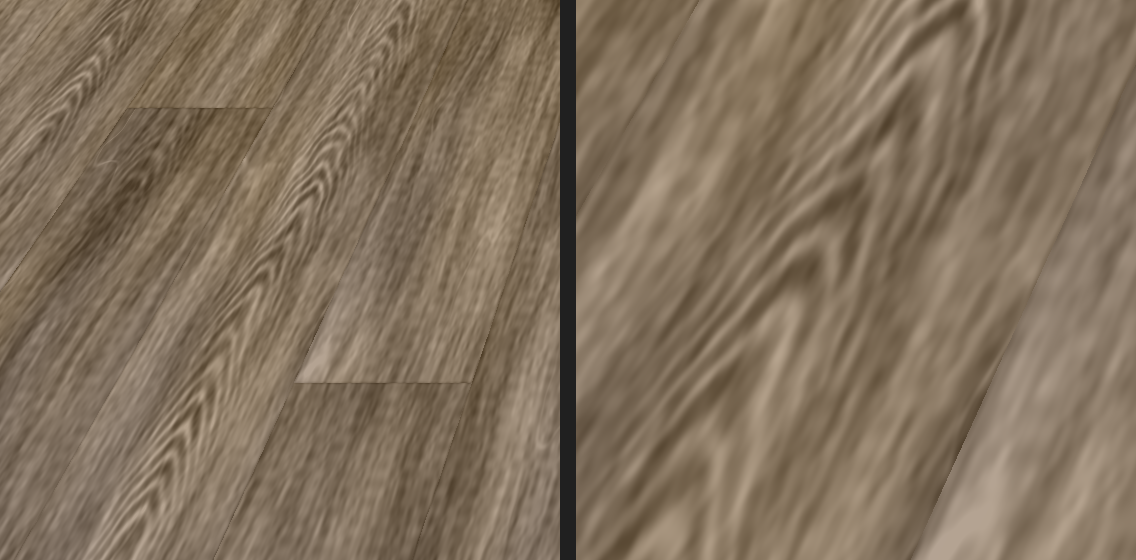
Left: the whole. Right: its middle third, enlarged.
This texture is drawn by a WebGL 1 fragment shader. Its source:

```glsl
precision highp float;
// Weathered oak floor planks running away to the upper right in mild perspective.
// Canvas points map to floor coordinates (across, along); stretched noise makes
// the grain, and bent sine bands make the nested cathedral arches.
uniform vec2 u_resolution;

const vec3 DARK_WOOD = vec3(0.365, 0.302, 0.226);
const vec3 LIGHT_WOOD = vec3(0.630, 0.562, 0.486);
const vec3 WARM_SHIFT = vec3(0.012, 0.0, -0.034);
const float LEAN = 0.58;           // sideways slant of the boards
const float CONVERGENCE = 0.33;    // how fast they narrow with height
const float PLANK_WIDTH = 0.355;
const float PLANK_START = 0.026;
const float PLANK_LENGTH = 2.2;
const float JOINT_START = 1.8265;  // end joint of the central board
const float JOINT_STEP = 0.7265;   // joint offset from board to board
const float ARCH_FREQUENCY = 14.5;
const float ARCH_WIDTH = 0.058;
const float ARCH_CONTRAST = 0.36;
const float BROAD_CONTRAST = 0.80;
const float STREAK_CONTRAST = 0.46;
const float FINE_CONTRAST = 0.50;
const float FLECK_CONTRAST = 0.34;
const float SEAM_WIDTH = 0.004;

float hash(vec2 p) {
  return fract(sin(dot(p, vec2(127.1, 311.7))) * 43758.5453);
}

float noise(vec2 p) {
  vec2 cell = floor(p);
  vec2 f = fract(p);
  f = f * f * (3.0 - 2.0 * f);
  float low = mix(hash(cell), hash(cell + vec2(1.0, 0.0)), f.x);
  float high = mix(hash(cell + vec2(0.0, 1.0)), hash(cell + 1.0), f.x);
  return mix(low, high, f.y);
}

float centered(vec2 p) {
  return noise(p) - 0.5;
}

// Straight grain: broad shade bands, streaks, fine fibres and short flecks.
float straightGrain(vec2 p) {
  float broad = 0.65 * centered(p * vec2(11.0, 1.6))
              + 0.45 * centered(p * vec2(27.0, 3.4) + 17.0);
  float streak = centered(p * vec2(62.0, 5.5) + 31.0);
  float fine = centered(p * vec2(125.0, 13.0) + 47.0);
  float fleck = centered(p * vec2(165.0, 55.0) + 71.0);
  return BROAD_CONTRAST * broad + STREAK_CONTRAST * streak
       + FINE_CONTRAST * fine + FLECK_CONTRAST * fleck;
}

// Arches stacked along the board, their legs trailing into the straight grain.
float archGrain(vec2 p, float center, vec2 seed) {
  float d = p.x - center + 0.030 * centered(vec2(p.y * 3.0, 5.0) + seed)
          + 0.008 * centered(p * vec2(30.0, 14.0) + seed);
  float bend = 2.1 * sqrt(d * d + 0.00012) + 22.0 * d * d;
  float wobble = 1.5 * centered(vec2(p.y * 4.0, 9.0) + seed)
               + 0.55 * centered(p * vec2(34.0, 12.0) + seed);
  float wave = sin(6.28318 * ((p.y + bend) * ARCH_FREQUENCY + wobble));
  float band = wave + 0.25 * (wave * wave - 0.5);
  float strength = 0.5 + noise(p * vec2(18.0, 7.0) + seed);
  return band * strength * exp(-d * d / (ARCH_WIDTH * ARCH_WIDTH));
}

// Thin pale veins that wander along the board in scattered patches.
float paleVein(vec2 p) {
  float ridge = abs(centered(p * vec2(16.0, 3.0) + 0.35 * noise(p * vec2(25.0, 14.0))));
  float patches = smoothstep(0.52, 0.78, noise(p * vec2(8.0, 2.2) + 83.0));
  return (1.0 - smoothstep(0.0, 0.05, ridge)) * patches;
}

void main() {
  vec2 uv = gl_FragCoord.xy / u_resolution;

  // Floor coordinates: x across the boards, y along them.
  float depth = 1.0 - CONVERGENCE * uv.y;
  vec2 ground = vec2(uv.x - LEAN * uv.y, uv.y) / depth;

  // Find the board and the position inside it.
  float across = (ground.x - PLANK_START) / PLANK_WIDTH;
  float lane = floor(across);
  float along = (ground.y - JOINT_START - lane * JOINT_STEP) / PLANK_LENGTH;
  vec2 plank = vec2(lane, floor(along));
  vec2 seed = vec2(hash(plank + 3.7), hash(plank + 8.3)) * 40.0;

  // The central board carries the strongest arches.
  float isMain = 1.0 - step(0.5, abs(lane));
  float archPlace = mix(0.15 + 0.7 * hash(plank + 1.9), 0.53, isMain);
  float archCenter = PLANK_START + (lane + archPlace) * PLANK_WIDTH;
  float archAmount = mix(0.25 + 0.55 * hash(plank + 6.1), 1.0, isMain);
  float patchy = smoothstep(0.35, 0.65, noise(vec2(ground.y * 2.6, 2.0) + seed));
  archAmount *= mix(patchy, 1.0, isMain);

  // Grain, gently bent along the board.
  vec2 grain = ground + seed;
  grain.x += 0.022 * centered(vec2(ground.y * 3.5, ground.x * 7.0) + seed);
  float tone = 0.52 + 0.20 * (hash(plank + 4.4) - 0.5);
  tone += straightGrain(grain);
  tone += ARCH_CONTRAST * archAmount * archGrain(ground, archCenter, seed);
  tone += 0.30 * paleVein(grain);
  tone += 0.16 * (0.5 - uv.y) + 0.06 * (uv.x - 0.5);

  // Soft dark seams at board sides and ends.
  float sideGap = (0.5 - abs(fract(across) - 0.5)) * PLANK_WIDTH * depth;
  float endGap = (0.5 - abs(fract(along) - 0.5)) * PLANK_LENGTH * depth * depth;
  float seam = 1.0 - smoothstep(0.0, SEAM_WIDTH, min(sideGap, endGap));
  tone -= 0.22 * seam;

  // Warm brown toward the top, greyer toward the bottom.
  float warmth = centered(grain * vec2(9.0, 2.0) + 59.0) + 0.9 * (uv.y - 0.45);
  vec3 color = mix(DARK_WOOD, LIGHT_WOOD, clamp(tone, -0.25, 1.3));
  gl_FragColor = vec4(color + WARM_SHIFT * warmth, 1.0);
}
```
